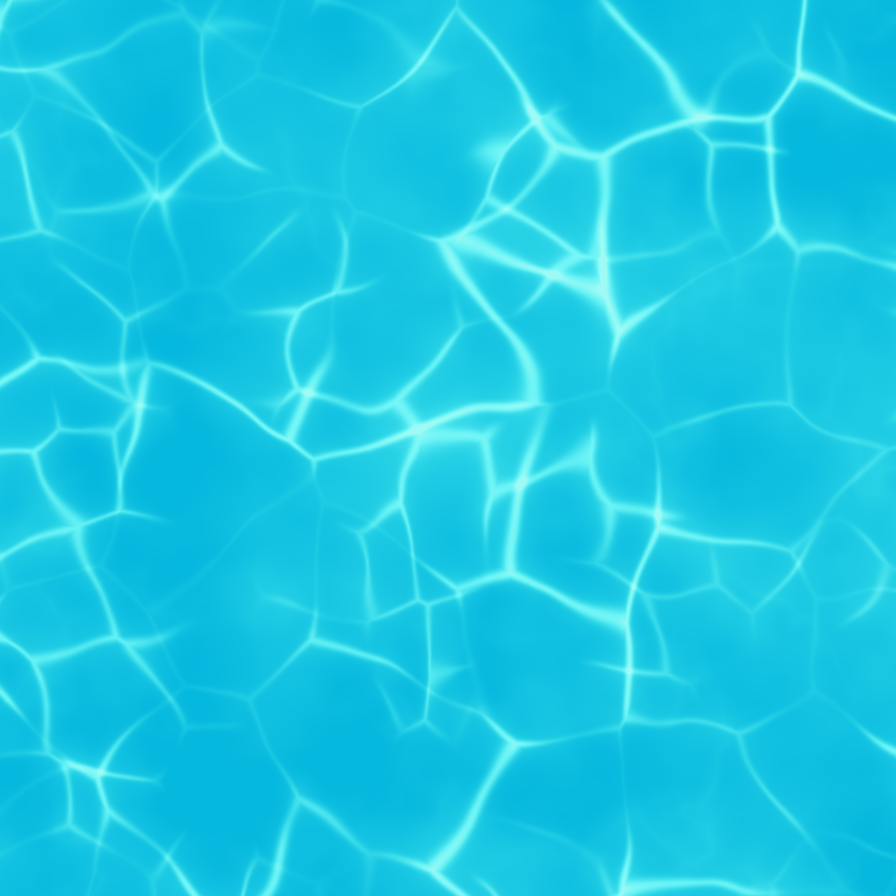
Write a Shadertoy shader that draws this texture.

```glsl
const vec3 DEEP_BLUE = vec3(0.02, 0.72, 0.87);
const vec3 POOL_CYAN = vec3(0.15, 0.82, 0.90);
const vec3 LIGHT_CYAN = vec3(0.40, 0.95, 0.96);
const vec3 GLINT = vec3(0.62, 0.98, 0.96);

const float LARGE_CELLS = 5.6;    // cells across the canvas
const float SMALL_CELLS = 9.0;
const float LARGE_WIDTH = 0.0075; // filament widths in canvas units
const float SMALL_WIDTH = 0.0080;
const float HALO_WIDTH = 0.026;
const float KNOT_WIDTH = 0.022;
const float JITTER = 0.92;
const float BROAD_WARP = 0.075;
const float FINE_WARP = 0.016;

vec2 hash2(vec2 p) {
    vec2 q = vec2(dot(p, vec2(127.1, 311.7)), dot(p, vec2(269.5, 183.3)));
    return fract(sin(q) * 43758.5453);
}

float noise(vec2 p) {
    vec2 i = floor(p), f = fract(p);
    f = f * f * f * (f * (f * 6.0 - 15.0) + 10.0);
    float low = mix(hash2(i).x, hash2(i + vec2(1, 0)).x, f.x);
    float high = mix(hash2(i + vec2(0, 1)).x, hash2(i + vec2(1, 1)).x, f.x);
    return mix(low, high, f.y);
}

float fbm(vec2 p) {
    const mat2 TURN = mat2(1.6, 1.2, -1.2, 1.6);
    float sum = 0.0, weight = 0.53;
    for (int i = 0; i < 4; i++) {
        sum += weight * noise(p);
        p = TURN * p + 7.3;
        weight *= 0.5;
    }
    return sum;
}

vec2 noise2(vec2 p) {
    return vec2(noise(p), noise(p + 37.2)) - 0.5;
}

// Gaps from the nearest cell point to the second and third nearest
vec2 cellGaps(vec2 p) {
    vec2 cell = floor(p);
    vec3 near = vec3(9.0);
    for (int y = -2; y <= 2; y++)
    for (int x = -2; x <= 2; x++) {
        vec2 id = cell + vec2(x, y);
        float d = length(id + 0.5 + JITTER * (hash2(id) - 0.5) - p);
        if (d < near.x) near = vec3(d, near.xy);
        else if (d < near.y) near = vec3(near.x, d, near.y);
        else near.z = min(near.z, d);
    }
    return near.yz - near.x;
}

float bell(float d, float width) {
    return exp(-d * d / (width * width));
}

// Bright curved network that fades in and out, with knots where it meets
float largeCaustics(vec2 p, vec2 uv) {
    vec2 gap = cellGaps(p * LARGE_CELLS) / LARGE_CELLS;
    float strength = 0.12 + 0.88 * smoothstep(0.30, 0.78, noise(uv * 7.5 + 11.0));
    float core = 0.62 * bell(gap.x, LARGE_WIDTH * (0.7 + 0.6 * strength));
    float halo = 0.20 * exp(-gap.x / HALO_WIDTH);
    float knot = 0.28 * exp(-gap.y / KNOT_WIDTH);
    return strength * (core + halo + knot);
}

// Dimmer, more broken filaments between the main ones
float smallCaustics(vec2 p, vec2 uv) {
    vec2 gap = cellGaps(p * SMALL_CELLS + 23.7) / SMALL_CELLS;
    float strength = smoothstep(0.42, 0.85, noise(uv * 8.5 + 51.0));
    float line = 0.42 * bell(gap.x, SMALL_WIDTH) + 0.16 * exp(-gap.x / HALO_WIDTH);
    return strength * (line + 0.18 * exp(-gap.y / KNOT_WIDTH));
}

// Soft patches of depth and faint wisps
float waterBody(vec2 uv) {
    float patches = 0.10 + 0.50 * (fbm(uv * 6.0 + 3.0) - 0.5);
    float ridge = 1.0 - abs(2.0 * fbm(uv * 7.0 + 83.0) - 1.0);
    float wisps = 0.10 * pow(ridge, 8.0) * noise(uv * 9.0 + 19.0);
    return patches + wisps;
}

vec3 waterColor(float light) {
    vec3 color = mix(DEEP_BLUE, POOL_CYAN, clamp(light / 0.36, 0.0, 1.0));
    color = mix(color, LIGHT_CYAN, clamp((light - 0.36) / 0.46, 0.0, 1.0));
    return mix(color, GLINT, clamp((light - 0.82) / 0.4, 0.0, 1.0));
}

void mainImage(out vec4 fragColor, in vec2 fragCoord) {
    vec2 uv = fragCoord / iResolution.y;
    vec2 bend = BROAD_WARP * noise2(uv * 5.0) + FINE_WARP * noise2(uv * 15.0 + 5.0);
    float light = waterBody(uv);
    light += largeCaustics(uv + bend, uv);
    light += smallCaustics(uv + 1.3 * bend.yx, uv);
    fragColor = vec4(waterColor(light), 1.0);
}
```
